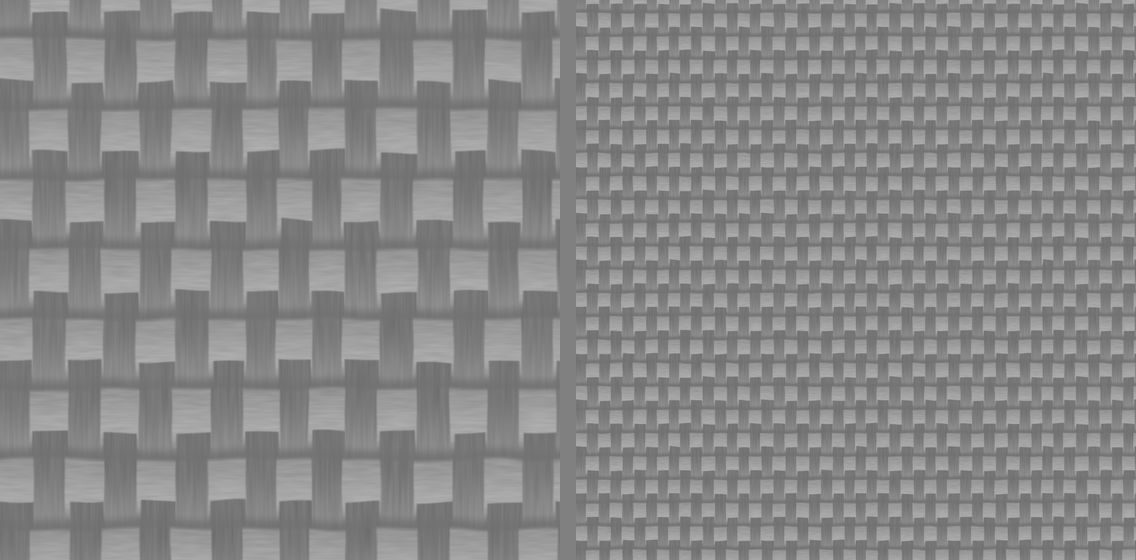
Left: one tile. Right: repeated 3 by 3.
Give the GLSL for this texture, as a Shadertoy shader.

```glsl
// Grey basket weave: upright flat strips pass over and under wide level bands.
// Each crossing is shaded by a formula, then fibre streaks and soft shadow lines
// are laid on top. All counts are whole and the noise wraps, so the result tiles.

#define GRID vec2(16.0, 8.0)     // strips across, bands down
#define ORIGIN vec2(0.90, 0.53)  // offset of the weave, in cells
#define BAND_END 0.63            // part of a cell where the band is exposed
#define STRIP_DARK 0.462
#define STRIP_LIGHT 0.540
#define BAND_DARK 0.585
#define BAND_LIGHT 0.660
#define SHADOW 0.448
#define FIBRE 0.035              // strength of the streaks
#define JITTER 0.05              // unevenness of the crossings

const float TAU = 6.2831853;

float hash(vec2 p) {
    vec3 h = fract(p.xyx * vec3(0.1031, 0.1030, 0.0973));
    h += dot(h, h.yzx + 33.33);
    return fract((h.x + h.y) * h.z);
}

float cellHash(vec2 cell, float seed) {
    return hash(mod(cell, GRID) + seed * 17.0);
}

// Gradient at a lattice point, dotted with the offset from it
float corner(vec2 lattice, vec2 offset, vec2 period) {
    float angle = TAU * hash(mod(lattice, period) + 3.7);
    return dot(vec2(cos(angle), sin(angle)), offset);
}

// Gradient noise that wraps after uv = 1
float noise(vec2 uv, vec2 period) {
    vec2 p = uv * period, i = floor(p), f = p - i;
    vec2 u = f * f * f * (f * (f * 6.0 - 15.0) + 10.0);
    vec2 e = vec2(1.0, 0.0);
    float low = mix(corner(i, f, period), corner(i + e.xy, f - e.xy, period), u.x);
    float high = mix(corner(i + e.yx, f - e.yx, period), corner(i + e.xx, f - e.xx, period), u.x);
    return mix(low, high, u.y);
}

// 1 where the band lies on top, 0 where the strip does
float bandOnTop(vec2 cell) {
    return mod(cell.x + cell.y, 2.0);
}

// Tone of one crossing; p runs rightward and downward in the cell
float crossing(vec2 cell, vec2 p, vec2 streaks, vec2 blur) {
    float top = bandOnTop(cell);

    // Strip, lightening along its run of two cells
    float run = (p.y + mix(1.0, 0.0, top) - BAND_END) / (2.0 - BAND_END);
    float strip = mix(STRIP_DARK, STRIP_LIGHT, smoothstep(0.3, 0.95, run));
    strip += streaks.x + 0.012 * (cellHash(cell, 1.0) - 0.5);

    // Band, brightest beside the strip end, dim inside the gaps below it
    float band = mix(BAND_DARK, BAND_LIGHT, smoothstep(0.0, BAND_END, p.y)) + streaks.y;
    band = mix(band, 0.51, smoothstep(BAND_END, 0.98, p.y));

    // Uneven strip end and narrow gaps at its sides
    float tilt = (cellHash(cell, 2.0) - 0.5) * 0.05;
    float end = BAND_END + JITTER * (cellHash(cell, 3.0) - 0.5) + tilt * (p.x - 0.5);
    float leftGap = mix(0.05, 0.15, cellHash(cell, 4.0));
    float rightGap = mix(-0.03, 0.06, cellHash(cell, 5.0));
    float cover = smoothstep(-blur.y, blur.y, p.y - end);
    cover *= smoothstep(-blur.x, blur.x, p.x - leftGap);
    cover *= smoothstep(-blur.x, blur.x, 1.0 - rightGap - p.x);
    return mix(strip, band, top * (1.0 - cover));
}

void mainImage(out vec4 fragColor, in vec2 fragCoord) {
    vec2 uv = fragCoord / iResolution.xy;
    uv.y = 1.0 - uv.y;
    vec2 blur = GRID / iResolution.xy + vec2(0.012, 0.004);

    // Weave coordinates with uneven strip widths and a slight wander
    vec2 q = uv * GRID - ORIGIN;
    float turn = TAU * (uv.x - ORIGIN.x / GRID.x);
    q.x -= 0.058 * sin(turn) - 0.037 * sin(2.0 * turn + 0.79) + 0.033 * sin(3.0 * turn + 0.37);
    q.x += JITTER * noise(uv, vec2(16.0, 12.0));
    q.y += JITTER * noise(uv + 0.37, vec2(12.0, 8.0));

    // Fibre streaks: x upright, y level
    vec2 streaks = vec2(
        noise(uv, vec2(128.0, 8.0)) + 0.8 * noise(uv + 0.21, vec2(256.0, 16.0)),
        noise(uv, vec2(16.0, 128.0)) + 0.8 * noise(uv + 0.43, vec2(32.0, 240.0))) * FIBRE;

    // Blend the two crossings that meet at the nearest upright edge
    float row = floor(q.y), y = q.y - row;
    vec2 right = vec2(floor(q.x + 0.5), row);
    vec2 left = right - vec2(1.0, 0.0);
    float d = q.x - right.x + 0.05 * (2.0 * bandOnTop(right) - 1.0);
    d += JITTER * (cellHash(right, 6.0) - 0.5);
    float tone = mix(crossing(left, vec2(d + 1.0, y), streaks, blur),
                     crossing(right, vec2(d, y), streaks, blur),
                     smoothstep(-blur.x, blur.x, d));

    // Soft shadow line between bands, fading in slowly and ending fast
    float shade = max(smoothstep(0.8, 0.99, y), 1.0 - smoothstep(0.0, 0.075, y));
    tone = mix(tone, SHADOW + 0.3 * streaks.x, 0.88 * shade);
    fragColor = vec4(vec3(tone), 1.0);
}
```
